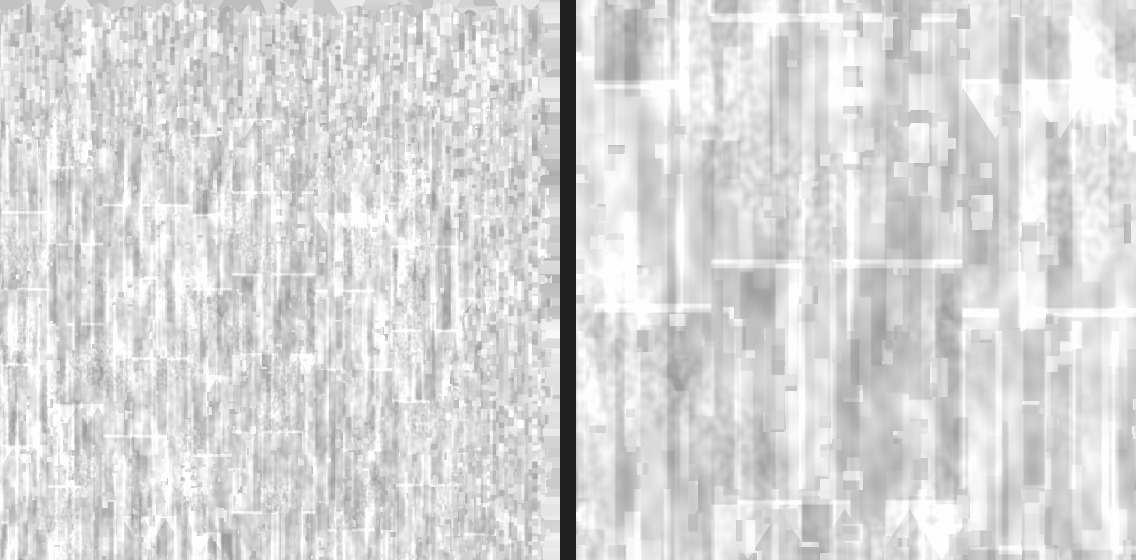
Left, the full canvas; right, a detail of the centre.
Write a WebGL 2 fragment shader that draws this texture.

```glsl
#version 300 es
precision highp float;

uniform vec2 u_resolution;
out vec4 fragColor;

const float BASE_TONE = 0.832;
const float STRIP_COUNT = 60.0;        // strips across the canvas
const float STRIPS_PER_PANEL = 7.0;
const float PANEL_ROWS = 7.1;          // panel rows up the canvas
const float SEAM_HALF = 0.0026;        // half thickness of the light seams
const float SEAM_LIGHT = 0.12;
const vec2 CHIP_GRID = vec2(122.0, 75.0);
const vec2 SLAT_GRID = vec2(118.0, 17.0);
const float STRIP_CONTRAST = 0.16;
const float SLAT_CONTRAST = 0.13;
const float CHIP_CONTRAST = 0.21;
const float MOTTLE_CONTRAST = 0.17;
const float SPECKLE_CONTRAST = 0.13;
const float MARGIN_RIGHT = 0.975;
const float MARGIN_TOP = 0.984;

float softEdge;                        // half width of an edge, canvas units

float hash(vec2 p) {
    vec3 q = fract(vec3(p.xyx) * 0.1031);
    q += dot(q, q.yzx + 33.33);
    return fract((q.x + q.y) * q.z);
}

float cornerSlope(vec2 cell, vec2 offset) {
    float angle = 6.2832 * hash(cell + 71.0);
    return dot(vec2(cos(angle), sin(angle)), offset);
}

// Gradient noise, roughly -0.7 to 0.7
float gradientNoise(vec2 p) {
    vec2 i = floor(p), f = p - i;
    vec2 u = f * f * f * (f * (f * 6.0 - 15.0) + 10.0);
    vec2 e = vec2(1.0, 0.0);
    float low = mix(cornerSlope(i, f), cornerSlope(i + e.xy, f - e.xy), u.x);
    float high = mix(cornerSlope(i + e.yx, f - e.yx), cornerSlope(i + 1.0, f - 1.0), u.x);
    return mix(low, high, u.y);
}

// Bands with jittered borders: ids on both sides, blend weight, border distance
vec4 bands(float t, float seed, float jitter, float soft) {
    float i = floor(t + 0.5);
    float d = t - i - jitter * (hash(vec2(i, seed)) - 0.5);
    soft = min(soft, 0.14);
    return vec4(i - 1.0, i, smoothstep(-soft, soft, d), d);
}

float chipColumn(float id, float y, float count, float seed) {
    float scale = count * (0.45 + 1.1 * hash(vec2(id, seed + 5.0)));
    vec4 b = bands(y * scale, id + seed, 0.7, scale * softEdge);
    float key = id * 3.0 + seed;
    return mix(hash(vec2(key, b.x)), hash(vec2(key, b.y)), b.z) - 0.5;
}

// Small upright rectangles, each of one tone
float chips(vec2 p, vec2 count, float seed) {
    vec4 b = bands(p.x * count.x, seed, 0.7, count.x * softEdge);
    return mix(chipColumn(b.x, p.y, count.y, seed), chipColumn(b.y, p.y, count.y, seed), b.z);
}

// One strip of a panel, with its seams and the pointed shards under them
float stripTone(float id, vec2 p) {
    float panel = floor(id / STRIPS_PER_PANEL + 0.5 * hash(vec2(floor(id / 3.0), 8.0)));
    float y = p.y * PANEL_ROWS + hash(vec2(panel, 19.0));
    vec4 row = bands(y, panel + 40.0, 0.12, PANEL_ROWS * softEdge);
    float tone = mix(hash(vec2(id, row.x + 60.0)), hash(vec2(id, row.y + 60.0)), row.z) - 0.5;
    tone = STRIP_CONTRAST * (tone + 0.7 * gradientNoise(vec2(id * 3.7, p.y * 16.0)));

    float d = row.w / PANEL_ROWS;
    float wave = abs(fract(p.x * 26.0 + hash(vec2(panel, row.y))) - 0.5) * 2.0;
    float shard = 0.03 * wave * step(0.86, hash(vec2(panel + 9.0, row.y)));
    float outside = max(d - SEAM_HALF, -d - SEAM_HALF - shard);
    float seam = 1.0 - smoothstep(-softEdge, softEdge, outside);
    return tone + SEAM_LIGHT * seam * step(0.3, hash(vec2(id + 13.0, row.y)));
}

float panelTone(vec2 p) {
    vec4 b = bands(p.x * STRIP_COUNT, 3.0, 0.7, STRIP_COUNT * softEdge);
    float tone = mix(stripTone(b.x, p), stripTone(b.y, p), b.z);

    // Light slivers on some strip borders
    float sliver = 1.0 - smoothstep(0.0012, 0.0012 + 2.0 * softEdge, abs(b.w) / STRIP_COUNT);
    tone += 0.09 * sliver * step(0.62, hash(vec2(b.y, floor(p.y * PANEL_ROWS * 1.5))));

    // Cloudy wear and grainy patches
    float mottle = gradientNoise(p * vec2(42.0, 17.0)) + 0.6 * gradientNoise(p * vec2(95.0, 60.0) + 7.0);
    float patchy = smoothstep(-0.1, 0.35, gradientNoise(p * vec2(13.0, 10.0) + 31.0));
    float speckle = gradientNoise(p * vec2(190.0, 150.0)) + 0.25;
    tone += MOTTLE_CONTRAST * mottle + SPECKLE_CONTRAST * patchy * speckle;
    return tone + SLAT_CONTRAST * chips(p, SLAT_GRID, 11.0);
}

void main() {
    vec2 p = gl_FragCoord.xy / u_resolution;
    softEdge = max(0.75 / min(u_resolution.x, u_resolution.y), 0.0008);

    // Fragmented zone along the top and right, with loose pieces elsewhere
    float fray = 0.16 * gradientNoise(p * vec2(14.0, 9.0)) + 0.12 * chips(p, CHIP_GRID, 23.0);
    float broken = max(smoothstep(0.74, 0.80, p.y + fray), smoothstep(0.80, 0.88, p.x + fray));
    float loose = smoothstep(0.36, 0.40, chips(p, vec2(105.0, 85.0), 47.0));
    float fragments = CHIP_CONTRAST * (chips(p, CHIP_GRID, 29.0) + 0.8 * chips(p, SLAT_GRID, 37.0));
    fragments += 0.06 * gradientNoise(p * vec2(30.0, 24.0)) + 0.012;
    float tone = mix(panelTone(p), fragments, max(broken, 0.8 * loose));

    // Slanted flat pieces at the top margin, level bars at the right margin
    vec2 slanted = vec2(p.x + 0.7 * (p.y - 1.0) * sin(p.x * 45.0), p.y);
    float topLine = MARGIN_TOP + 0.03 * gradientNoise(vec2(p.x * 38.0, 2.5));
    float top = smoothstep(-softEdge, softEdge, p.y - topLine);
    tone = mix(tone, 0.19 * chips(slanted, vec2(32.0, 24.0), 53.0), top);
    float rightLine = MARGIN_RIGHT + 0.025 * chipColumn(1.0, p.y, 90.0, 59.0);
    float right = smoothstep(-softEdge, softEdge, p.x - rightLine);
    float bars = 0.17 * chipColumn(2.0, p.y, 100.0, 61.0) + 0.15 * gradientNoise(vec2(4.3, p.y * 11.0));
    tone = mix(tone, bars, right);

    fragColor = vec4(vec3(clamp(BASE_TONE + tone, 0.62, 0.995)), 1.0);
}
```
